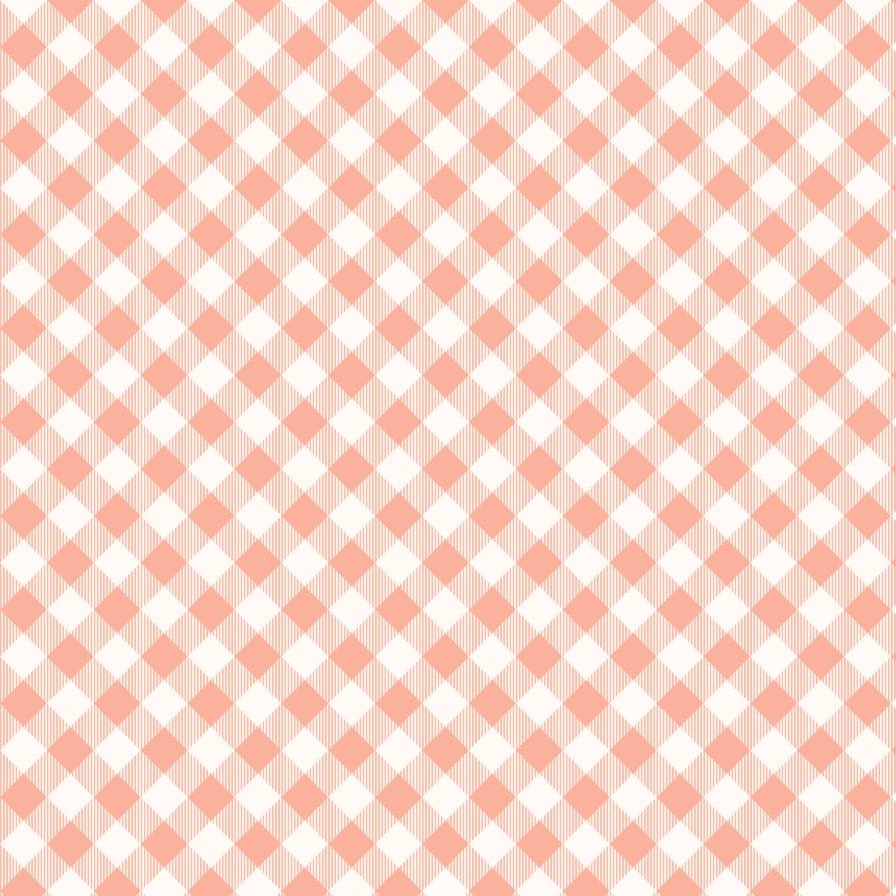
A WebGL 2 fragment shader for this pattern:

```glsl
#version 300 es
precision highp float;

uniform vec2 u_resolution;
out vec4 fragColor;

// Coverage of a diagonal band filling half of each unit period.
float band(float t, float softness) {
    float fromCentre = abs(fract(t - 0.25) - 0.5);
    return clamp((0.25 - fromCentre) / softness + 0.5, 0.0, 1.0);
}

// Fine upright threads, fading to their mean tone when too thin to resolve.
float threads(float x, float pixel) {
    float contrast = 1.0 - smoothstep(0.2, 0.75, 30.0 * pixel);
    float wave = sin(6.2831853 * 30.0 * x);
    return 0.46 + 0.46 * contrast * clamp(1.6 * wave, -1.0, 1.0);
}

void main() {
    const vec3 cream = vec3(1.0, 0.98, 0.96);
    const vec3 coral = vec3(0.98, 0.70, 0.61);

    // Check periods, measured from the upper left corner.
    float pixel = 9.553 / u_resolution.y;
    vec2 cell = vec2(gl_FragCoord.x, u_resolution.y - gl_FragCoord.y) * pixel;

    // Two crossing sets of diagonal bands.
    float rising = band(cell.x + cell.y, 1.414 * pixel);
    float falling = band(cell.x - cell.y, 1.414 * pixel);

    // Solid where both bands cross, threaded where only one passes.
    float crossing = rising * falling;
    float single = rising + falling - 2.0 * crossing;
    float dye = crossing + single * threads(cell.x, pixel);

    fragColor = vec4(mix(cream, coral, dye), 1.0);
}
```
